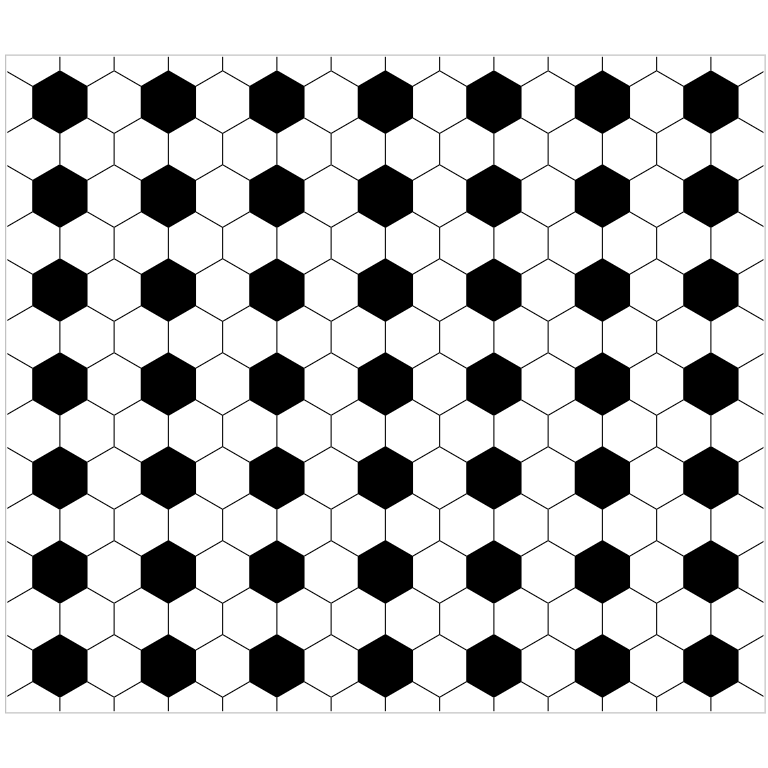
This pattern is drawn by a three.js fragment shader. Its source:

```glsl
// Honeycomb of white hexagons with thin black outlines; every second hexagon of
// every second row is filled black. Two interleaved rectangular lattices give the
// nearest cell, a hexagon distance gives outlines and fills, a box gives the frame.

#define REPEATS 7.0                // black hexagons across and down
#define HEX_WIDTH 0.07064          // flat-to-flat width of one hexagon
#define CENTER vec2(0.5018, 0.5)   // middle of the central black hexagon
#define LINE_WIDTH 0.0014
#define FRAME_WIDTH 0.0016
#define FRAME_GAP 0.0022           // white margin between frame and lines
#define PAPER vec3(1.0)
#define INK vec3(0.0)
#define FRAME_COLOR vec3(0.76)

varying vec2 vUv;

const float ROOT3 = 1.7320508;

// Offset from the center of the nearest cell of a rectangular lattice.
vec2 repeatCentered(vec2 p, vec2 period) {
  return p - period * floor(p / period + 0.5);
}

// Signed distance to a pointy-topped hexagon of unit width.
float hexDistance(vec2 p) {
  p = abs(p);
  return max(p.x, dot(p, vec2(0.5, 0.5 * ROOT3))) - 0.5;
}

float boxDistance(vec2 p, vec2 halfSize) {
  vec2 d = abs(p) - halfSize;
  return max(d.x, d.y);
}

// Share of a pixel covered by a filled shape.
float fillCoverage(float d, float pixel) {
  return clamp(0.5 - d / pixel, 0.0, 1.0);
}

// Share of a pixel covered by a stroke, exact also below one pixel of width.
float strokeCoverage(float d, float width, float pixel) {
  float high = min(d + 0.5 * pixel, 0.5 * width);
  float low = max(d - 0.5 * pixel, -0.5 * width);
  return clamp((high - low) / pixel, 0.0, 1.0);
}

void main() {
  float pixel = max(fwidth(vUv.x), fwidth(vUv.y));
  vec2 offset = vUv - CENTER;
  vec2 p = offset / HEX_WIDTH;

  // Outlines around the nearest hexagon
  vec2 lattice = vec2(1.0, ROOT3);
  vec2 evenRow = repeatCentered(p, lattice);
  vec2 oddRow = repeatCentered(p - 0.5 * lattice, lattice);
  vec2 cell = dot(evenRow, evenRow) < dot(oddRow, oddRow) ? evenRow : oddRow;
  float edge = hexDistance(cell) * HEX_WIDTH;
  float ink = strokeCoverage(edge, LINE_WIDTH, pixel);

  // Black hexagons, grown to the outer side of their outlines
  vec2 blackPeriod = vec2(2.0, ROOT3);
  float black = hexDistance(repeatCentered(p, blackPeriod)) * HEX_WIDTH;
  ink = max(ink, fillCoverage(black - 0.5 * LINE_WIDTH, pixel));

  // Clip to whole repeats and draw the frame
  float border = boxDistance(offset, 0.5 * REPEATS * HEX_WIDTH * blackPeriod);
  ink *= fillCoverage(border + FRAME_GAP, pixel);
  vec3 color = mix(PAPER, FRAME_COLOR, strokeCoverage(border, FRAME_WIDTH, pixel));
  gl_FragColor = vec4(mix(color, INK, ink), 1.0);
}
```
